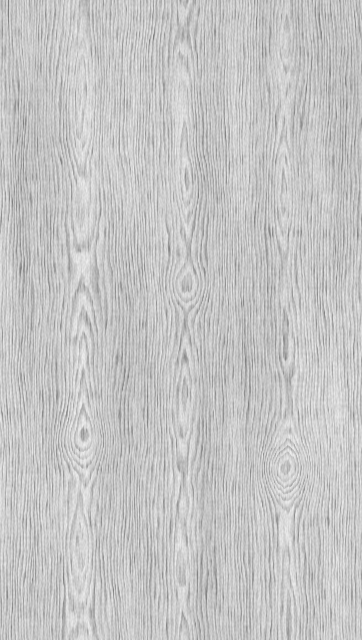
Reproduce this texture procedurally as a WebGL 1 fragment shader.

```glsl
precision highp float;
// Pale grey wood veneer: three columns of tall cathedral grain with knots
// between straight fibres. Growth rings are level sets of the distance to a
// column's pith plus a height-dependent offset; noise adds wobble and fibre.
uniform vec2 u_resolution;

vec2 gradientAt(vec2 cell) {
  float h = fract(sin(dot(cell, vec2(127.1, 311.7))) * 43758.55);
  return vec2(cos(6.2832 * h), sin(6.2832 * h));
}

// Gradient noise, roughly -1 to 1
float noise(vec2 p) {
  vec2 i = floor(p), f = fract(p);
  vec2 u = f * f * f * (f * (f * 6.0 - 15.0) + 10.0);
  vec2 e = vec2(1.0, 0.0);
  float a = dot(gradientAt(i), f);
  float b = dot(gradientAt(i + e.xy), f - e.xy);
  float c = dot(gradientAt(i + e.yx), f - e.yx);
  float d = dot(gradientAt(i + e.xx), f - e.xx);
  return 1.4 * mix(mix(a, b, u.x), mix(c, d, u.x), u.y);
}

// Height of the knot in each column; the outer columns have none
float knotHeight(float column) {
  if (column < -0.5 || column > 2.5) return 9.0;
  return column < 0.5 ? 0.55 : (column < 1.5 ? 0.98 : 0.47);
}

// x: number of growth rings from the pith, y: nearness to the pith
vec2 growth(vec2 p) {
  float x = p.x + 0.014 * noise(vec2(p.x * 3.0, p.y * 1.7))
                + 0.004 * noise(vec2(p.x * 9.0, p.y * 7.0));
  float column = floor((x - 0.09) / 0.28);
  float d = x - 0.23 - 0.28 * column;

  // Fibres spread apart around the knot
  float dy = p.y - knotHeight(column);
  d *= 1.0 - 0.5 * exp(-d * d / 0.003 - dy * dy / 0.006);

  // The offset drifts along the board, which nests the tall pointed arches
  float offset = 2.2 + 5.5 * noise(vec2(column * 7.3 + 0.4, p.y * 2.6))
                     + 1.3 * noise(vec2(column * 3.7 + 0.6, p.y * 7.0))
                     - 3.2 * exp(-dy * dy / 0.004);
  float r = sqrt(d * d + 0.00008);
  float near = max(1.0 - r / 0.14, 0.0);
  float rings = 118.0 * r + offset * near * near * near;

  rings += 0.9 * noise(vec2(p.x * 14.0, p.y * 3.0))
         + 0.4 * noise(vec2(p.x * 50.0, p.y * 10.0))
         + 0.15 * noise(vec2(p.x * 140.0, p.y * 30.0));
  return vec2(rings, near);
}

void main() {
  vec2 p = gl_FragCoord.xy / u_resolution.x;
  vec2 grown = growth(p);

  // Each ring darkens slowly, then ends in a sharper edge
  float s = fract(grown.x);
  float ring = smoothstep(0.15, 0.75, s) * (1.0 - smoothstep(0.78, 1.0, s));
  float strength = 1.0 + 0.7 * noise(vec2(floor(grown.x) * 1.7 + 0.3, p.y * 4.0))
                       + 0.5 * noise(vec2(p.x * 16.0, p.y * 3.0) + 3.7);

  // Fibres break the rings into dashes; pores are short dark strokes
  float fibre = noise(vec2(p.x * 150.0, p.y * 12.0));
  float thread = noise(vec2(p.x * 230.0 + 11.0, p.y * 30.0));
  float pores = smoothstep(0.05, 0.6, noise(vec2(p.x * 190.0 + 31.0, p.y * 20.0)));
  float speckle = noise(vec2(p.x * 280.0, p.y * 110.0) + 7.5);

  // Soft vertical shading from wide to narrow
  float bands = noise(vec2(p.x * 6.0 + 5.0, p.y * 0.9))
              + 0.8 * noise(vec2(p.x * 24.0 + 2.0, p.y * 1.8));

  float tone = 0.835;
  tone -= ring * (0.12 * max(strength, 0.2) + 0.08 * fibre);
  tone -= pores * (0.03 + 0.09 * ring);
  tone += 0.035 * fibre + 0.045 * thread + 0.05 * speckle + 0.04 * bands;
  tone += 0.02 * smoothstep(0.7, 0.95, grown.y);
  gl_FragColor = vec4(vec3(clamp(tone, 0.5, 0.93)), 1.0);
}
```
